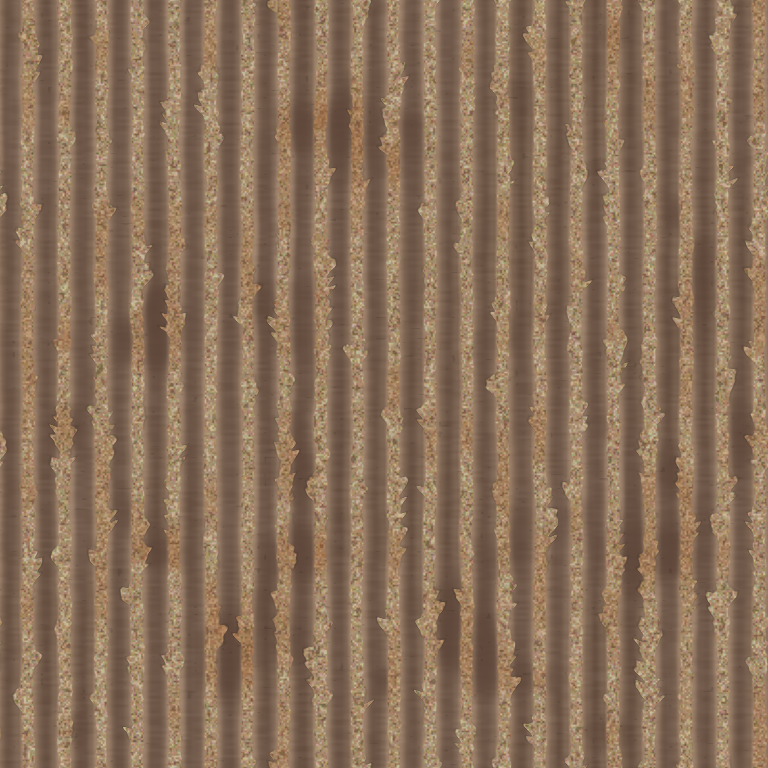
Reproduce this texture procedurally as a Shadertoy shader.

```glsl
// Brown ribbed board: pale frayed upright ridges between soft dark grooves, with stains.

const float RIDGES = 21.0;         // repeats across
const float FIRST_RIDGE = 0.766;   // centre of the first ridge, in repeats
const float HALF_WIDTH = 0.165;    // ridge half width, in repeats
const float EDGE_ROUGHNESS = 0.10;
const float TUFT_REACH = 0.30;     // how far torn fibres stick out
const float GRAIN_CELLS = 400.0;

const vec3 GROOVE_DARK  = vec3(0.425, 0.335, 0.275);
const vec3 GROOVE_LIGHT = vec3(0.500, 0.405, 0.335);
const vec3 HALO         = vec3(0.620, 0.510, 0.420);
const vec3 FIBRE_DARK   = vec3(0.500, 0.390, 0.290);
const vec3 FIBRE_MID    = vec3(0.655, 0.550, 0.425);
const vec3 FIBRE_LIGHT  = vec3(0.770, 0.705, 0.590);
const vec3 RUST         = vec3(0.610, 0.420, 0.270);
const vec3 STAIN        = vec3(0.360, 0.270, 0.220);

float hash(vec2 cell, float seed) {
    uvec3 q = uvec3(cell, seed) * uvec3(1597u, 3812u, 7919u) + 101u;
    uint n = q.x * 374761u ^ q.y * 668265u ^ q.z * 224682u;
    n = (n ^ (n >> 15)) * 739391u;
    n = (n ^ (n >> 13)) * 97531u;
    n ^= n >> 16;
    return float(n & 65535u) / 65535.0;
}

// Value noise that wraps after a whole number of cells.
float noise(vec2 p, vec2 period, float seed) {
    vec2 i = floor(p), f = fract(p);
    f = f * f * (3.0 - 2.0 * f);
    vec2 a = mod(i, period), b = mod(i + 1.0, period);
    return mix(mix(hash(a, seed), hash(vec2(b.x, a.y), seed), f.x),
               mix(hash(vec2(a.x, b.y), seed), hash(b, seed), f.x), f.y);
}

float tiled(vec2 uv, vec2 cells, float seed) {
    return noise(uv * cells, cells, seed);
}

// Noise along the height, separate for each side of each ridge.
float sideNoise(float lane, float y, float cells, float seed) {
    return noise(vec2(lane, y * cells), vec2(2.0 * RIDGES, cells), seed);
}

void mainImage(out vec4 fragColor, in vec2 fragCoord) {
    vec2 uv = fragCoord / iResolution.xy;
    float pixel = RIDGES / iResolution.x;

    // Ridge number and signed distance from its centre
    float x = uv.x * RIDGES - FIRST_RIDGE + 0.5;
    float ridge = mod(floor(x), RIDGES);
    float sway = noise(vec2(ridge, uv.y * 20.0), vec2(RIDGES, 20.0), 1.0) - 0.5;
    float d = fract(x) - 0.5 - 0.05 * sway;
    float away = abs(d);
    float lane = 2.0 * ridge + step(0.0, d);

    // Worn patches, longer than wide
    float patches = 0.65 * tiled(uv, vec2(10.0, 7.0), 2.0)
                  + 0.35 * tiled(uv, vec2(24.0, 18.0), 3.0);
    float worn = smoothstep(0.60, 0.86, patches);

    // Groove: soft halo, faint upright bands and fine level streaks
    float bands = tiled(uv, vec2(126.0, 3.0), 4.0) - 0.5;
    float streaks = tiled(uv, vec2(50.0, 260.0), 5.0) - 0.5;
    float cloud = tiled(uv, vec2(9.0, 6.0), 6.0) - 0.5;
    float depth = smoothstep(0.24, 0.46, away + 0.10 * cloud);
    vec3 color = mix(GROOVE_LIGHT, GROOVE_DARK, depth);
    float haloReach = 0.27 + 0.03 * sign(d) + 0.05 * cloud;
    float halo = 1.0 - smoothstep(HALF_WIDTH - 0.01, haloReach + 0.04, away);
    color = mix(color, HALO, 0.9 * halo);
    color += 0.030 * bands + 0.035 * streaks + 0.035 * cloud;
    color = mix(color, STAIN, 0.75 * worn * (1.0 - 0.5 * halo));

    // Sparse dark flecks
    float fleck = smoothstep(0.90, 0.98, tiled(uv, vec2(110.0, 220.0), 7.0));
    color *= 1.0 - 0.10 * fleck;

    // Ragged outline: small bristles everywhere, slanted barbs at torn places
    float slantY = uv.y - 0.035 * away;
    float bristle = sideNoise(lane, uv.y, 190.0, 8.0) - 0.5;
    float ragged = sideNoise(lane, uv.y, 70.0, 9.0) - 0.5;
    float torn = smoothstep(0.66, 0.95, sideNoise(lane, uv.y, 22.0, 10.0) + 0.15 * worn);
    float barb = 0.55 * sideNoise(lane, slantY, 150.0, 11.0)
               + 0.45 * sideNoise(lane, slantY, 60.0, 12.0);
    float reach = HALF_WIDTH + EDGE_ROUGHNESS * (0.5 * bristle + 0.5 * ragged)
                + TUFT_REACH * torn * smoothstep(0.25, 0.90, barb);
    float edge = away - reach;

    // Thin shade beside torn fibres
    color *= 1.0 - 0.14 * torn * (1.0 - smoothstep(0.0, 0.09, edge));

    // Fibre: coarse and fine grain with a slight tint per speck
    float fine = tiled(uv, vec2(GRAIN_CELLS), 13.0);
    float coarse = tiled(uv, vec2(210.0, 170.0), 14.0);
    float grain = 0.62 * fine + 0.38 * coarse;
    vec3 fibre = mix(FIBRE_DARK, FIBRE_MID, smoothstep(0.12, 0.48, grain));
    fibre = mix(fibre, FIBRE_LIGHT, smoothstep(0.50, 0.88, grain));
    vec3 tint = vec3(tiled(uv, vec2(GRAIN_CELLS), 15.0),
                     tiled(uv, vec2(GRAIN_CELLS), 16.0),
                     tiled(uv, vec2(GRAIN_CELLS), 17.0));
    fibre += 0.11 * (tint - 0.5);

    // Rust colour along worn lengths of a ridge
    float age = noise(vec2(ridge, uv.y * 14.0), vec2(RIDGES, 14.0), 18.0);
    float rust = clamp(0.7 * worn + 0.6 * smoothstep(0.62, 0.95, age), 0.0, 1.0);
    fibre = mix(fibre, RUST + 0.25 * (grain - 0.5), 0.65 * rust * (0.5 + coarse));

    float cover = 1.0 - smoothstep(-0.5 * pixel - 0.02, 0.5 * pixel + 0.01, edge);
    color = mix(color, fibre, cover);
    fragColor = vec4(clamp(color, 0.0, 1.0), 1.0);
}
```
